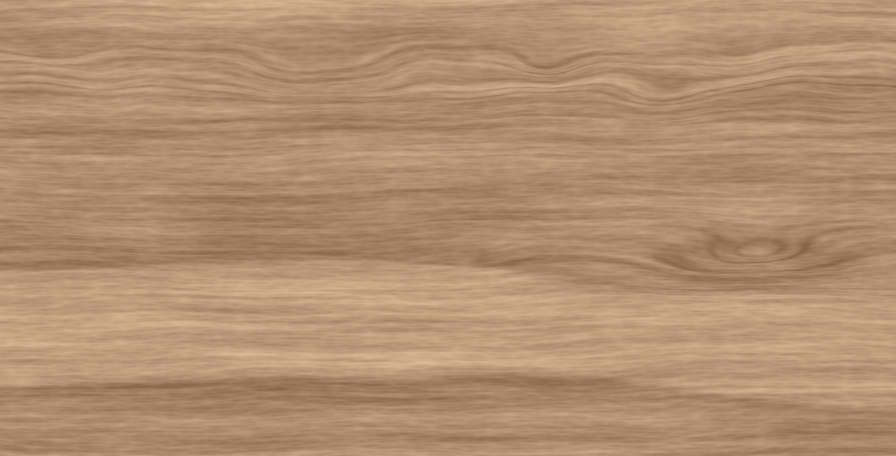
A Shadertoy shader for this texture:

```glsl
// Oak board with horizontal grain, arched figure, a few knots and tonal bands.
#define DARK_WOOD vec3(0.595, 0.457, 0.335)
#define LIGHT_WOOD vec3(0.825, 0.692, 0.565)
#define BASE_TONE 0.50
#define BAND_CONTRAST 0.36
#define STREAK_CONTRAST 0.42
#define FIBRE_CONTRAST 0.36
#define PORE_CONTRAST 0.32
#define RING_CONTRAST 0.24
#define RING_DENSITY 200.0

// Centre x, centre y, half length, and how far the grain bends.
const vec4 KNOTS[7] = vec4[7](
    vec4(0.10, 0.885, 0.09, 0.035), vec4(1.20, 0.850, 0.08, 0.030),
    vec4(1.45, 0.790, 0.14, 0.050), vec4(1.06, 0.436, 0.06, 0.020),
    vec4(1.64, 0.425, 0.20, 0.085), vec4(0.65, 0.810, 0.36, 0.050),
    vec4(1.40, 0.870, 0.26, 0.040));

vec2 hash2(vec2 p) {
    vec3 q = fract(vec3(p.xyx) * vec3(0.1031, 0.1030, 0.0973));
    q += dot(q, q.yzx + 33.33);
    return fract((q.xx + q.yz) * q.zy);
}

// Cellular noise: distance to the nearest point, centred on zero.
float cells(vec2 p) {
    vec2 id = floor(p), f = fract(p);
    float nearest = 4.0;
    for (int j = -1; j <= 1; j++)
        for (int i = -1; i <= 1; i++) {
            vec2 g = vec2(i, j);
            vec2 d = g + hash2(id + g + 57.0) - f;
            nearest = min(nearest, dot(d, d));
        }
    return sqrt(nearest) - 0.5;
}

// Slow waviness of the grain, strongest in the arched zone near the top.
float grainWarp(vec2 p) {
    float arch = exp(-pow((p.y - 0.84) / 0.09, 2.0));
    float calm = 0.010 * sin(p.x * 2.1 + 1.0)
               + 0.005 * sin(p.x * 5.3 + p.y * 9.0)
               + 0.002 * sin(p.x * 13.0 + p.y * 21.0);
    float wavy = 0.013 * sin(p.x * 6.0 + p.y * 11.0)
               + 0.007 * sin(p.x * 14.0 - p.y * 17.0)
               + 0.003 * sin(p.x * 31.0 + p.y * 9.0);
    return calm + arch * wavy;
}

// Shade that starts sharply at an edge and fades with distance.
float edgeShade(float d, float reach) {
    return smoothstep(-0.008, 0.010, d) * exp(-max(d, 0.0) / reach);
}

// Broad light and dark bands across the board.
float bandTone(vec2 p) {
    float right = smoothstep(1.05, 1.45, p.x);
    float soft = 0.008 + 0.07 * right;
    float upper = 0.418 + 0.012 * sin(p.x * 4.2 - 1.2) - 0.035 * right;
    float lower = 0.162 + 0.018 * sin(p.x * 2.3 - 0.8)
                - 0.050 * smoothstep(1.1, 1.9, p.x);
    float pale = smoothstep(lower - 0.008, lower + 0.025, p.y)
               * (1.0 - smoothstep(upper - soft, upper + 0.3 * soft, p.y));
    float tone = 0.75 * pale * (1.0 - 0.25 * right);
    tone -= 1.1 * edgeShade(p.y - upper, 0.065) * (1.0 - right);
    tone -= 0.95 * edgeShade(lower - p.y, 0.075);
    tone += 0.75 * smoothstep(0.925, 0.965, p.y + 0.008 * sin(p.x * 5.0));
    tone -= 0.5 * exp(-pow((p.y - 0.91) / 0.025, 2.0)) * (1.0 - smoothstep(0.1, 0.6, p.x));
    tone += 0.25 * sin(p.y * 31.0 + sin(p.x * 2.6)) * smoothstep(0.45, 0.6, p.y);
    return tone;
}

void mainImage(out vec4 fragColor, in vec2 fragCoord) {
    vec2 p = fragCoord / iResolution.y;
    float warp = grainWarp(p);
    float bend = 0.0, knotShade = 0.0;

    // Grain arches over each knot; its core is darker.
    for (int i = 0; i < 7; i++) {
        vec4 k = KNOTS[i];
        vec2 d = (p - k.xy) / vec2(k.z, 0.02 + 0.16 * k.z);
        d.y += 0.15 * sin(d.x * 2.5 + float(i));
        float r2 = dot(d, d);
        bend += k.w * exp(-r2);
        knotShade += 0.018 / k.z * exp(-5.0 * r2);
    }

    // Dark halo of the long eye.
    vec2 eye = (p - KNOTS[4].xy) / vec2(0.21, 0.052);
    knotShade += 0.30 * exp(-pow((length(eye) - 0.8) / 0.32, 2.0));

    float grain = p.y + warp + bend;
    float flow = p.y + warp + 0.4 * bend;

    // Growth rings: layered sines with uneven spacing, broken up by streaks.
    float streak = cells(vec2(p.x * 1.3, grain * 24.0));
    float fibre = cells(vec2(p.x * 3.6 + 9.0, grain * 66.0));
    float phase = grain * RING_DENSITY + 2.6 * sin(grain * 37.0)
                + 1.8 * sin(grain * 83.0 + p.x) + 1.5 * streak;
    float ring = pow(0.5 + 0.5 * sin(phase), 3.0) - 0.31;
    float figure = exp(-pow((p.y - 0.84) / 0.10, 2.0)) + exp(-dot(eye, eye));

    // Short pores and finest fibres.
    float pores = cells(vec2(p.x * 15.0, flow * 155.0));
    float fuzz = cells(vec2(p.x * 42.0 + 5.0, flow * 120.0 + 31.0));

    float tone = BASE_TONE + BAND_CONTRAST * bandTone(p) - knotShade
               + STREAK_CONTRAST * streak + FIBRE_CONTRAST * fibre
               + PORE_CONTRAST * (pores + 0.5 * fuzz)
               - RING_CONTRAST * ring * (0.6 + 0.7 * figure);
    fragColor = vec4(mix(DARK_WOOD, LIGHT_WOOD, clamp(tone, -0.25, 1.2)), 1.0);
}
```
